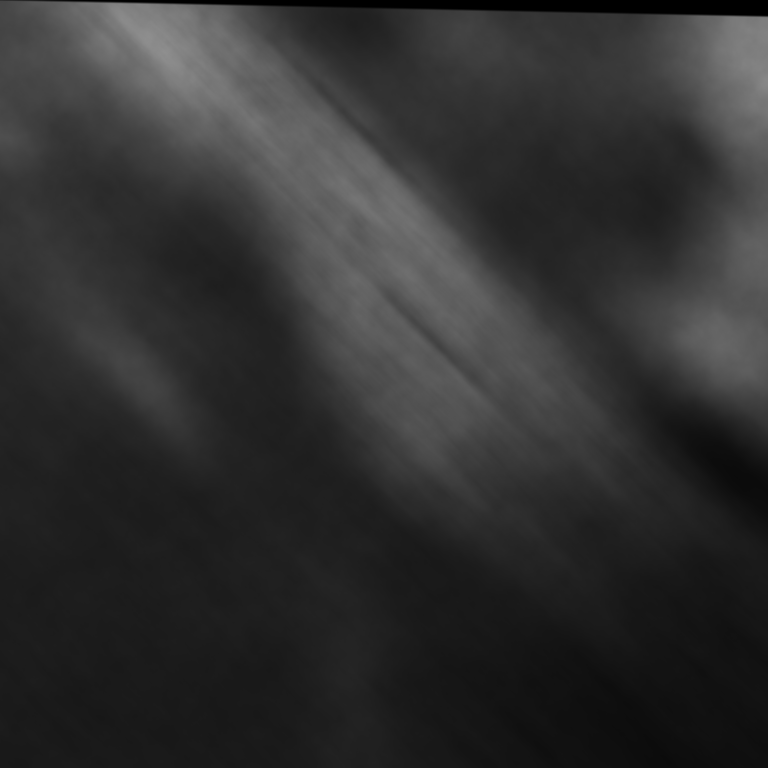
Give the GLSL for this texture, as a WebGL 1 fragment shader.

```glsl
precision highp float;
// Dim grey cloud veil: a broad diagonal band, dark hollows and fine streaks.
uniform vec2 u_resolution;

#define BAND_GAIN 0.215
#define BAND_EDGE 0.222
#define STREAK_GAIN 0.11
#define CLOUD_GAIN 0.16
#define GRAIN_GAIN 0.07
#define WARP 0.035
#define TOP_TILT 0.0215

float hash(vec2 p) {
  vec3 q = fract(vec3(p.xyx) * 0.1031);
  q += dot(q, q.yzx + 33.33);
  return fract((q.x + q.y) * q.z);
}

float noise(vec2 p) {
  vec2 i = floor(p), f = fract(p);
  f = f * f * (3.0 - 2.0 * f);
  return mix(mix(hash(i), hash(i + vec2(1.0, 0.0)), f.x),
             mix(hash(i + vec2(0.0, 1.0)), hash(i + 1.0), f.x), f.y);
}

// Centred fractal noise, about -0.5 to 0.5.
float fbm(vec2 p) {
  float sum = 0.0, gain = 0.5;
  for (int i = 0; i < 5; i++) {
    sum += gain * (noise(p) - 0.5);
    p = mat2(1.6, 1.2, -1.2, 1.6) * p + 17.3;
    gain *= 0.5;
  }
  return sum;
}

// Soft ellipse; a positive angle tips its long axis down to the right.
float blob(vec2 p, vec2 centre, vec2 radii, float angle) {
  vec2 d = p - centre;
  float c = cos(angle), s = sin(angle);
  d = vec2(c * d.x + s * d.y, c * d.y - s * d.x) / radii;
  return exp(-dot(d, d));
}

// Diagonal frame: x runs down the band, y runs across to the upper right.
vec2 diagonal(vec2 p) {
  return vec2(p.x + p.y, p.x - p.y) * 0.70711;
}

float background(vec2 p) {
  float v = mix(0.205, 0.115, smoothstep(0.05, 0.7, p.y));
  v -= 0.055 * smoothstep(0.45, 1.0, p.x) * smoothstep(0.5, 0.9, p.y);
  v -= 0.02 * smoothstep(0.7, 1.0, p.y);
  v += 0.07 * blob(p, vec2(0.0, 0.03), vec2(0.22, 0.14), 0.0);
  v += 0.09 * blob(p, vec2(0.2, 0.12), vec2(0.12, 0.09), 0.9);
  v += 0.09 * blob(p, vec2(0.01, 0.19), vec2(0.05, 0.04), 0.5);
  v += 0.10 * blob(p, vec2(0.18, 0.5), vec2(0.12, 0.035), 0.85);
  v += 0.04 * blob(p, vec2(0.12, 0.4), vec2(0.2, 0.09), 0.8);
  v += 0.04 * blob(p, vec2(0.46, 0.92), vec2(0.18, 0.06), 1.4);
  v -= 0.04 * blob(p, vec2(0.25, 0.32), vec2(0.13, 0.08), 0.7);
  return v;
}

float diagonalBand(vec2 d) {
  float low = mix(0.055, -0.065, smoothstep(0.38, 0.75, d.x));
  low += 0.03 * smoothstep(0.85, 1.05, d.x);
  float body = smoothstep(low - 0.07, low + 0.075, d.y);
  body *= 1.0 - smoothstep(BAND_EDGE - 0.055, BAND_EDGE + 0.04, d.y);
  float fade = 1.0 - 0.9 * smoothstep(0.62, 1.2, d.x);
  float notch = 0.65 * blob(d, vec2(1.08, 0.055), vec2(0.15, 0.045), 0.0);
  return body * fade * (1.0 - notch);
}

float rightSide(vec2 p) {
  float v = 0.25 * blob(p, vec2(1.02, 0.10), vec2(0.10, 0.14), 0.2);
  v += 0.13 * blob(p, vec2(0.93, 0.04), vec2(0.07, 0.10), 0.3);
  v += 0.19 * blob(p, vec2(1.0, 0.34), vec2(0.11, 0.13), 0.0);
  v += 0.18 * blob(p, vec2(0.94, 0.46), vec2(0.13, 0.065), 0.55);
  v += 0.06 * blob(p, vec2(0.60, 0.05), vec2(0.09, 0.05), 0.2);
  v -= 0.09 * blob(p, vec2(0.47, 0.03), vec2(0.09, 0.05), 0.3);
  v -= 0.05 * blob(p, vec2(0.72, 0.26), vec2(0.17, 0.10), 0.8);
  v -= 0.08 * blob(p, vec2(0.87, 0.28), vec2(0.09, 0.05), 1.1);
  v -= 0.11 * blob(p, vec2(0.92, 0.21), vec2(0.075, 0.035), 0.75);
  v -= 0.08 * blob(p, vec2(0.92, 0.58), vec2(0.15, 0.05), 0.72);
  return v;
}

void main() {
  vec2 uv = gl_FragCoord.xy / u_resolution;
  vec2 p = vec2(uv.x, 1.0 - uv.y);
  vec2 warp = vec2(fbm(p * 6.0), fbm(p * 6.0 + 41.0));
  vec2 q = p + WARP * warp;
  vec2 d = diagonal(p);

  // Large light and dark areas.
  float band = diagonalBand(diagonal(q));
  float v = background(q) + rightSide(q) + BAND_GAIN * band;

  // Cloud mottling and streaks drawn out along the band.
  float cloud = fbm(p * 9.0 + 3.0);
  float streak = fbm(vec2(d.x * 6.0, d.y * 42.0) + 60.0);
  float grain = fbm(p * 45.0 + 9.0);
  v *= 1.0 + 2.0 * (CLOUD_GAIN * cloud + GRAIN_GAIN * grain);
  v += STREAK_GAIN * streak * (0.2 + band);

  // Thin dark furrows within the band.
  v -= 0.075 * blob(d, vec2(0.71, 0.085), vec2(0.10, 0.007), 0.0);
  v -= 0.06 * blob(d, vec2(0.42, 0.212), vec2(0.14, 0.008), 0.0);
  v -= 0.03 * blob(d, vec2(0.38, 0.09), vec2(0.12, 0.008), 0.0);

  // Black strip above the slightly tilted upper edge.
  float soft = 1.5 / u_resolution.y;
  v *= smoothstep(-soft, soft, p.y - TOP_TILT * p.x);
  gl_FragColor = vec4(vec3(clamp(v, 0.0, 1.0)), 1.0);
}
```
